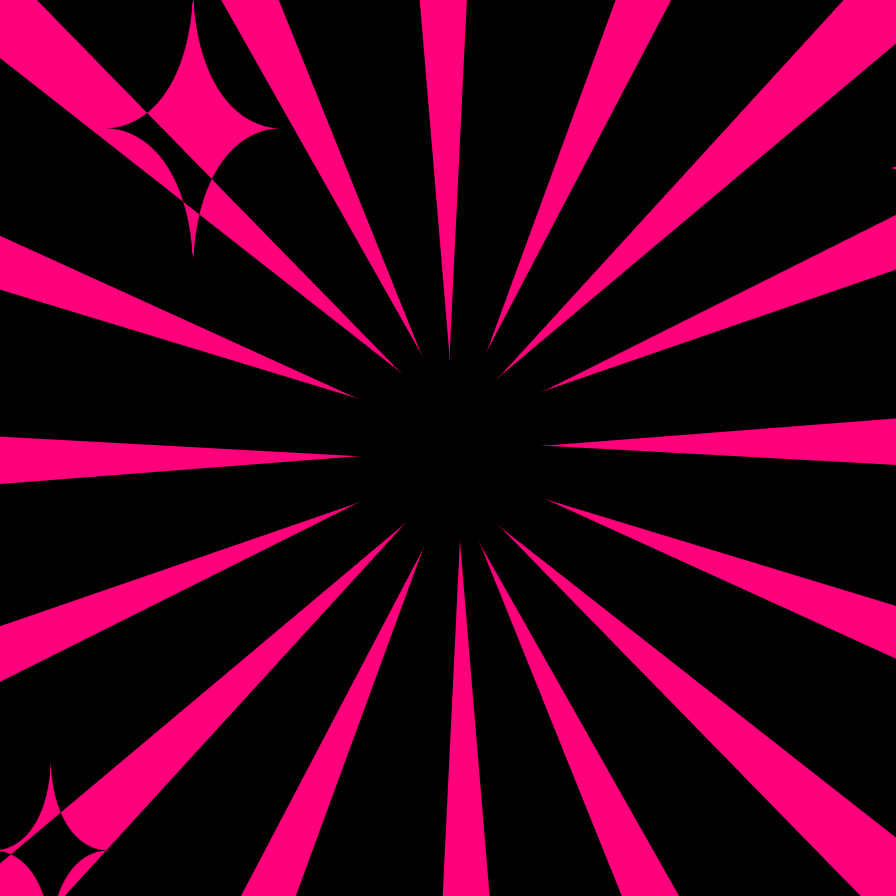
Write a Shadertoy shader that draws this background.

```glsl
#define PINK vec3(1.0, 0.0, 0.49)
#define CENTER vec2(0.5039, 0.4993)
#define RAY_HALF_ANGLE 3.78
#define STAR_ASPECT 1.624
#define STAR_POWER 0.55

const int PAIRS = 8;
const int STARS = 3;

// Opposed ray pairs: angle in degrees, tip reach, tip side offset, pair shift
const vec4 rayPairs[PAIRS] = vec4[PAIRS](
    vec4(0.65, 0.1036, 0.0047, -0.0026),
    vec4(22.8, 0.1202, 0.0173, 0.0020),
    vec4(43.8, 0.0948, 0.0227, -0.0017),
    vec4(66.1, 0.1158, 0.0121, -0.0042),
    vec4(91.0, 0.1030, 0.0040, -0.0036),
    vec4(115.7, 0.1106, -0.0164, 0.0010),
    vec4(138.1, 0.0995, -0.0271, 0.0017),
    vec4(159.3, 0.1193, -0.0155, 0.0002));

// Stars: center, half width
const vec3 stars[STARS] = vec3[STARS](
    vec3(0.2155, 0.8568, 0.0970),
    vec3(0.0566, 0.0508, 0.0632),
    vec3(1.0378, 0.8125, 0.0470));

// Signed distance to the two opposed wedges of a pair
float rayPairDistance(vec2 p, vec4 pair) {
    float angle = radians(pair.x);
    vec2 along = vec2(cos(angle), sin(angle));
    vec2 across = vec2(-along.y, along.x);
    vec2 q = vec2(dot(p, along), dot(p, across) - pair.w);
    q *= q.x < 0.0 ? -1.0 : 1.0;
    q -= pair.yz;
    float halfAngle = radians(RAY_HALF_ANGLE);
    return abs(q.y) * cos(halfAngle) - q.x * sin(halfAngle);
}

// Concave superellipse with four points, negative inside
float starField(vec2 p, float halfWidth) {
    vec2 q = abs(p) / (halfWidth * vec2(1.0, STAR_ASPECT));
    q = pow(max(q, vec2(1e-5)), vec2(STAR_POWER));
    return q.x + q.y - 1.0;
}

float coverage(float dist, float pixel) {
    return clamp(0.5 - dist / pixel, 0.0, 1.0);
}

void mainImage(out vec4 fragColor, in vec2 fragCoord) {
    float pixel = 1.0 / min(iResolution.x, iResolution.y);
    vec2 uv = (fragCoord - 0.5 * iResolution.xy) * pixel + 0.5;

    // Sunburst
    float ink = 0.0;
    for (int i = 0; i < PAIRS; i++) {
        ink = max(ink, coverage(rayPairDistance(uv - CENTER, rayPairs[i]), pixel));
    }

    // Stars invert the rays they cross
    for (int i = 0; i < STARS; i++) {
        float field = starField(uv - stars[i].xy, stars[i].z);
        float star = coverage(field, max(fwidth(field), 1e-5));
        ink = mix(ink, 1.0 - ink, star);
    }

    fragColor = vec4(PINK * ink, 1.0);
}
```
